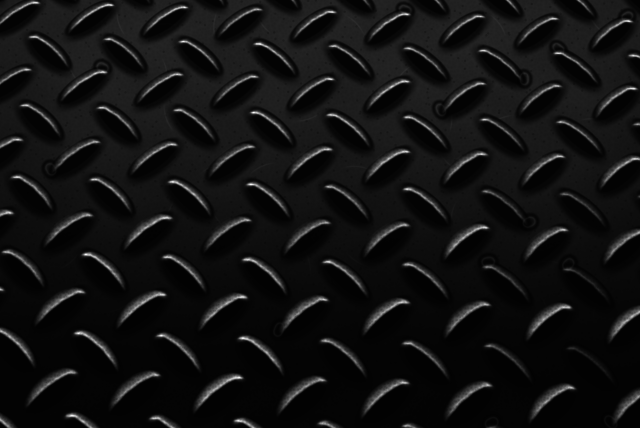
Reproduce this texture procedurally as a WebGL 2 fragment shader.

```glsl
#version 300 es
precision highp float;
// Black steel tread plate: two interleaved lattices of raised lugs, leaning
// opposite ways, seen in slight perspective. Each lug is a dark lens with a
// curved glint on its upper flank; stains, pits and scratches add wear.
uniform vec2 u_resolution;
out vec4 fragColor;

vec2 hash2(vec2 p) {
    vec3 h = fract(p.xyx * vec3(0.1031, 0.1030, 0.0973));
    h += dot(h, h.yzx + 33.33);
    return fract((h.xx + h.yz) * h.zy);
}

// Cellular noise: distance to the nearest scattered point.
float cellular(vec2 p) {
    vec2 base = floor(p);
    float nearest = 2.0;
    for (int y = -1; y <= 1; y++)
        for (int x = -1; x <= 1; x++) {
            vec2 cell = base + vec2(x, y);
            nearest = min(nearest, length(cell + hash2(cell) - p));
        }
    return nearest;
}

// Plate coordinates: one unit per repeat, across and down.
vec2 plateCoords(vec2 p) {
    float t = p.y - 0.068 - 0.031 * (p.x - 0.91);
    float pitch = 0.174 + 0.0242 * t;
    return vec2(p.x - 0.911 + 0.009 * t, 1.12 * t) / pitch;
}

// Sparse short hairlines, one candidate per grid cell.
float scratches(vec2 p) {
    vec2 cell = floor(p), rnd = hash2(cell + 71.0);
    vec2 q = fract(p) - 0.5;
    float angle = 6.28 * rnd.x;
    q = mat2(cos(angle), -sin(angle), sin(angle), cos(angle)) * q;
    q.y += 0.6 * q.x * q.x;
    return step(0.72, rnd.y) * exp(-pow(q.y / 0.018, 2.0))
         * smoothstep(0.35, 0.1, abs(q.x));
}

void main() {
    // Canvas height is one unit, y runs down from the top edge.
    vec2 p = gl_FragCoord.xy / u_resolution.y;
    p.y = 1.0 - p.y;
    float grain = cellular(p * 130.0);
    float mottle = sin(p.x * 17.0 + 2.0 * sin(p.y * 13.0)) * sin(p.y * 21.0 + sin(p.x * 9.0));

    // Bare plate, lit from the far side.
    float plate = mix(0.006, 0.122, smoothstep(0.9, 0.05, p.y));
    plate *= 1.0 - 0.3 * smoothstep(0.45, 0.9, abs(p.x - 0.75));
    plate *= 0.97 + 0.08 * mottle + 0.14 * (grain - 0.4);
    plate *= 1.0 - 0.25 * smoothstep(0.16, 0.04, cellular(p * 38.0));
    plate += 0.035 * scratches(p * 9.0) * smoothstep(0.9, 0.2, p.y);

    vec2 lattice = plateCoords(p);
    float near = smoothstep(0.0, 0.75, p.y);
    float shade = 1.0, glint = 0.0;
    for (int k = 0; k < 2; k++) {
        float back = float(k);                 // 1 for lugs leaning left
        vec2 g = lattice - 0.5 * back + mix(vec2(0.04, 0.045), vec2(0.0, 0.03), back);
        vec2 id = round(g);
        vec2 rnd = hash2(id + 17.0 + 40.0 * back);
        vec2 q = (g - id) * vec2(1.0 - 2.0 * back, -0.93);

        // Lug frame: a runs to the upper end, b across to the lit side.
        float a = dot(q, vec2(0.777, 0.629));
        float b = dot(q, vec2(-0.629, 0.777));

        // Dark lens with a softer shadow on the near side.
        float lens = length(vec2(a / 0.385, (b + 0.01) / 0.135));
        float shadow = length(vec2(a / 0.40, (b + 0.07) / 0.16));
        shade *= 1.0 - 0.8 * smoothstep(1.1, 0.9, lens);
        shade *= 1.0 - 0.8 * smoothstep(1.25, 0.7, shadow);

        // Arched glint with a soft flank above it, hooked at the upper end.
        float ridge = 0.036 - 0.45 * a * a - 0.04 * smoothstep(0.25, 0.37, a);
        float d = b - ridge + 0.003 * sin(a * 30.0 + 6.28 * rnd.x) * rnd.y;
        float along = smoothstep(-0.38, -0.12, a) * smoothstep(0.37, 0.31, a);
        float core = exp(-pow(d / mix(0.017, 0.016, back), 2.0));
        float breadth = mix(0.09, 0.115, near) * (1.0 - 0.3 * back);
        breadth *= 1.0 - 4.0 * a * a;
        float flank = smoothstep(-0.03, 0.012, d) * smoothstep(breadth + 0.01, 0.0, d);
        vec2 tip = vec2(a - 0.31, d - 0.005);
        float head = exp(-dot(tip, tip) / 0.0015);
        float light = along * (mix(0.42, 0.22, near * (1.0 - 0.4 * back)) * core * (0.9 + 0.9 * a)
                    + mix(0.40, 0.30, back) * flank * (0.5 + 0.5 * near))
                    + mix(0.18, 0.26, back) * head;

        // Rubbed metal, uneven lugs, and left-leaning ones dimming to the right.
        light *= 0.78 + 0.45 * grain + 0.06 * sin(a * 55.0 + d * 90.0 + 9.0 * rnd.x);
        light *= 0.85 + 0.3 * rnd.x;
        light *= 1.0 - 0.82 * back * smoothstep(0.75, 1.4, p.x) * near;
        glint += light;

        // Occasional ring stain beside a lug end.
        float side = rnd.x < 0.5 ? -0.34 : 0.34;
        vec2 spot = vec2(a - side, b - 0.03);
        float r = length(spot) + 0.012 * sin(2.0 * atan(spot.y, spot.x) + 9.0 * rnd.x);
        float stained = step(0.88, rnd.y);
        shade *= 1.0 - 0.75 * stained * smoothstep(0.045, 0.0, abs(r - 0.1));
        shade *= 1.0 - 0.5 * stained * smoothstep(0.06, 0.02, r);
        glint += 0.03 * stained * exp(-pow((r - 0.065) / 0.012, 2.0));
    }

    float tone = 0.008 + plate * shade + glint;
    fragColor = vec4(vec3(clamp(tone, 0.0, 1.0)), 1.0);
}
```
